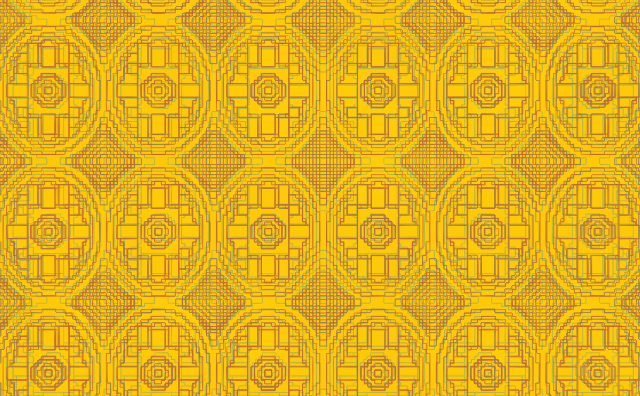
Reproduce this pattern procedurally as a Shadertoy shader.

```glsl
// Golden lattice of stepped flower medallions and diamonds in three drifting line layers.

float hash(vec2 p) {
    return fract(sin(dot(p, vec2(127.1, 311.7))) * 43758.5);
}

float noise(vec2 p) {
    vec2 i = floor(p), f = fract(p);
    f = f * f * (3.0 - 2.0 * f);
    return mix(mix(hash(i), hash(i + vec2(1, 0)), f.x),
               mix(hash(i + vec2(0, 1)), hash(i + vec2(1, 1)), f.x), f.y);
}

bool inBox(vec2 p, vec2 center, vec2 halfSize) {
    return all(lessThan(abs(p - center), halfSize));
}

// Region number of a grid cell; lines run where neighbouring numbers differ.
float region(vec2 cell, float layer) {
    const vec2 tile = vec2(32, 42);
    vec2 q = abs(mod(cell + 0.5, tile) - tile * 0.5);

    // Nested diamond at the tile corners
    vec2 corner = tile * 0.5 - q;
    float d = corner.x + corner.y;
    if (d < 8.6 + 0.5 * layer) return 100.0 + floor((d + layer) * 0.5);

    // Stepped core of the flower
    float core = max(q.x + q.y, 1.35 * max(q.x, q.y));
    if (core < 6.5) return 60.0 + floor((core + layer * 0.7) * 0.5);

    // Slots and small knots inside the petals
    if (inBox(q, vec2(0, 10), vec2(1.6 + 0.5 * layer, 2.6))) return 50.0;
    if (inBox(q, vec2(4.5, 11.0), vec2(1.1, 2.6))) return 51.0;
    if (inBox(q, vec2(9, 0), vec2(2.6, 2.1))) return 52.0;
    if (inBox(q, vec2(7.5, 6.5), vec2(1.1))) return 53.0;

    // Curls that straddle the diagonal petals
    float curl = length(q - vec2(8.5, 10.5));
    if (layer > 1.5 && curl < 3.6) return 54.0 + floor(curl * 0.5);

    // Lobed flower, then oval rings around it
    vec2 n = q / vec2(14.5, 18.5);
    float r = length(n);
    float lobes = 0.05 * cos(8.0 * atan(n.y, n.x) + layer * 0.6);
    if (r < 0.5 + lobes) return 10.0;
    if (r < 0.75 + 0.03 * layer + lobes) return 11.0;
    return 20.0 + floor((r + 0.04 * layer) / 0.15);
}

// Coverage of the stair lines at a point in cell units.
float stairLines(vec2 u, float layer, float pixel) {
    vec2 cell = floor(u), f = u - cell;
    float here = region(cell, layer), dist = 1.0;
    for (int i = 0; i < 4; i++) {
        vec2 dir = i < 2 ? vec2(1, 0) : vec2(0, 1);
        float along = dot(f, dir);
        bool ahead = i % 2 == 0;
        if (region(cell + (ahead ? dir : -dir), layer) != here)
            dist = min(dist, ahead ? 1.0 - along : along);
    }
    float soft = 0.06 + 0.55 * pixel;
    return 1.0 - smoothstep(max(0.12 - soft, 0.0), 0.12 + soft, dist);
}

void mainImage(out vec4 fragColor, in vec2 fragCoord) {
    vec2 p = fragCoord / iResolution.y;
    vec2 fromCenter = p - vec2(0.5 * iResolution.x / iResolution.y + 0.008, 0.593);
    vec2 cellSize = vec2(0.00869, 0.00852);
    float pixel = 1.0 / (iResolution.y * cellSize.y);

    vec3 color = vec3(1.0, 0.795, 0.03);
    color *= 0.985 + 0.025 * noise(p * 9.0);

    // Teal, slate and red lines, each at a slightly different scale
    for (int i = 2; i >= 0; i--) {
        float layer = float(i);
        vec3 ink = i == 2 ? vec3(0.56, 0.67, 0.40)
                 : i == 1 ? vec3(0.52, 0.45, 0.36) : vec3(0.78, 0.38, 0.20);
        float scale = 1.0 + 0.007 * layer * (layer - 0.5);
        vec2 u = fromCenter * scale / cellSize;
        float wear = 0.5 + 0.5 * noise(p * 28.0 + layer * 17.0);
        float strength = i == 2 ? 0.75 : 0.88;
        color = mix(color, ink, stairLines(u, layer, pixel) * strength * wear);
    }
    fragColor = vec4(color, 1.0);
}
```
